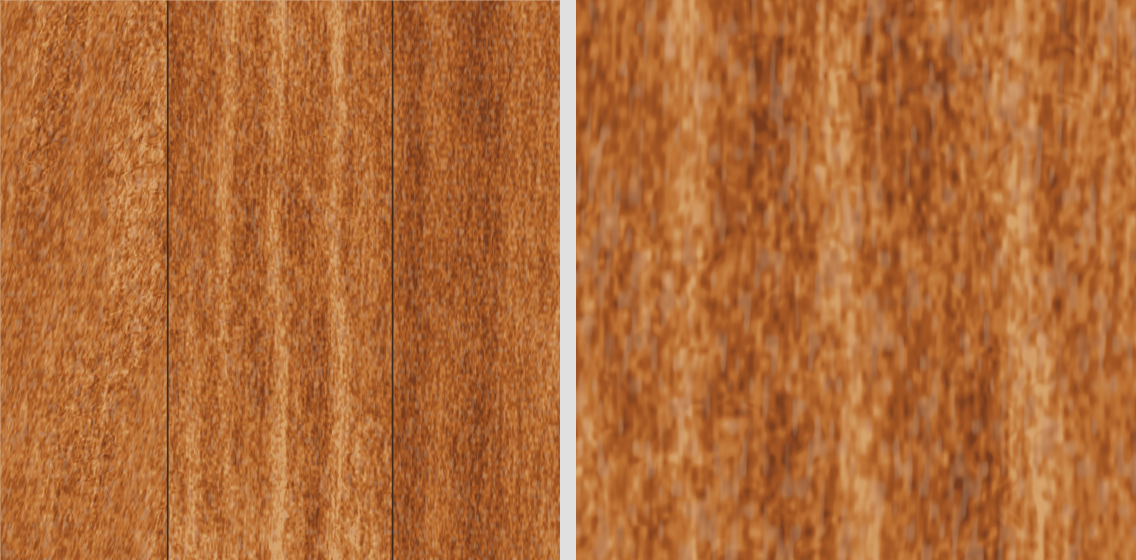
Left, the full canvas; right, a detail of the centre.
Reproduce this texture procedurally as a Shadertoy shader.

```glsl
// Three upright hardwood planks divided by thin dark seams.
// Stretched value noise gives fibres, grit and curly figure; each plank has its
// own lean and tone, with pale streaks in the middle and dark bands on the right.

const float SEAM_LEFT = 0.2995;
const float SEAM_RIGHT = 0.701;
const float SEAM_HALF_WIDTH = 0.0011;

const vec3 UMBER = vec3(0.47, 0.23, 0.11);
const vec3 RUSSET = vec3(0.64, 0.335, 0.135);
const vec3 AMBER = vec3(0.74, 0.44, 0.195);
const vec3 HONEY = vec3(0.84, 0.64, 0.42);
const vec3 PORE_GREY = vec3(0.74, 0.54, 0.40);
const vec3 SEAM_COLOR = vec3(0.20, 0.13, 0.09);
const vec3 EDGE_COLOR = vec3(0.82, 0.68, 0.54);

float hash(vec2 p) {
    return fract(sin(dot(p, vec2(127.1, 311.7))) * 43758.5453);
}

float noise(vec2 p) {
    vec2 cell = floor(p), f = fract(p);
    f = f * f * (3.0 - 2.0 * f);
    float low = mix(hash(cell), hash(cell + vec2(1, 0)), f.x);
    float high = mix(hash(cell + vec2(0, 1)), hash(cell + vec2(1, 1)), f.x);
    return mix(low, high, f.y);
}

// Signed layered noise, roughly -0.5 to 0.5
float fbm(vec2 p) {
    float sum = 0.0, amplitude = 0.5;
    for (int i = 0; i < 4; i++) {
        sum += amplitude * (noise(p) - 0.5);
        p = p * 2.03 + 17.3;
        amplitude *= 0.55;
    }
    return sum;
}

// Soft vertical band, with separate widths on its left and right flanks
float band(float x, float center, float leftWidth, float rightWidth) {
    float d = x - center;
    d /= d < 0.0 ? leftWidth : rightWidth;
    return exp(-d * d);
}

// Wavering pale streaks, strongest near the bottom
float paleStreaks(vec2 p) {
    float sum = 0.0;
    for (int i = 0; i < 4; i++) {
        float k = float(i);
        float center = 0.352 + 0.05 * k + 0.0115 * k * k;
        center += 0.022 * (noise(vec2(k * 7.0, p.y * 3.5)) - 0.5);
        float strength = 0.55 + 0.5 * noise(vec2(k * 5.0 + 2.0, p.y * 4.0));
        strength *= i == 0 ? smoothstep(0.6, 0.2, p.y) : 1.0;
        sum += strength * band(p.x, center, 0.019, 0.009);
    }
    float x = p.x + 0.012 * noise(vec2(3.0, p.y * 5.0));
    float fine = smoothstep(0.5, 0.9, noise(vec2(x * 75.0, p.y * 3.0)));
    return sum + 0.9 * fine * smoothstep(0.45, 0.05, p.y);
}

// Broad dark heartwood bands
float darkBands(vec2 p) {
    float x = p.x + 0.02 * (noise(vec2(9.0, p.y * 4.0)) - 0.5);
    float upper = band(x, 0.735, 0.035, 0.022) * (0.35 + 0.65 * p.y);
    return upper + 0.85 * band(x, 0.855, 0.075, 0.04);
}

vec3 woodRamp(float t) {
    vec3 color = mix(UMBER, RUSSET, smoothstep(-0.1, 0.36, t));
    color = mix(color, AMBER, smoothstep(0.3, 0.62, t));
    return mix(color, HONEY, smoothstep(0.54, 1.1, t));
}

vec3 plankColor(vec2 p, float plank) {
    // Leaning, gently warped grain coordinates
    float lean = plank == 0.0 ? 0.2 : 0.015;
    float curl = plank == 0.0 ? 1.0 : (plank == 1.0 ? 0.6 : 0.3);
    vec2 g = vec2(p.x - lean * p.y, p.y) + plank * vec2(3.7, 5.1);
    g.x += 0.016 * fbm(vec2(g.x * 9.0, g.y * 4.0));

    // Fibres from broad to hair thin, then short flecks and fine grit
    float broad = fbm(vec2(g.x * 15.0, g.y * 1.6));
    float fibres = fbm(vec2(g.x * 85.0, g.y * 10.0));
    float flecks = noise(vec2(g.x * 230.0, g.y * 65.0)) - 0.5;
    float grit = noise(vec2(g.x * 340.0 + 7.0, g.y * 140.0)) - 0.5;

    // Curly figure in patches
    vec2 c = g + 0.012 * vec2(noise(g * 60.0), noise(g * 60.0 + 31.0));
    float figure = noise(c * vec2(230.0, 170.0)) - 0.5;
    figure *= curl * smoothstep(0.2, 0.65, noise(g * vec2(14.0, 4.0)));

    float tone = plank == 2.0 ? 0.56 : 0.575;
    tone += 0.50 * broad + 0.44 * fibres + 0.46 * flecks + 0.42 * grit + 0.55 * figure;
    if (plank == 1.0) tone += 0.38 * paleStreaks(p) - 0.07;
    if (plank == 2.0) tone -= 0.38 * darkBands(p);
    vec3 color = woodRamp(tone);

    // Small greyish glints, shaded along with the wood around them
    float glint = noise(vec2(g.x * 250.0 + 80.0, g.y * 80.0));
    vec3 glintColor = PORE_GREY * (0.84 + 0.26 * clamp(tone, 0.0, 1.0));
    return mix(color, glintColor, 0.6 * smoothstep(0.52, 0.9, glint));
}

float lineMask(float d, float halfWidth, float pixel) {
    return 1.0 - smoothstep(halfWidth - 0.5 * pixel, halfWidth + pixel, abs(d));
}

void mainImage(out vec4 fragColor, in vec2 fragCoord) {
    vec2 p = fragCoord / iResolution.xy;
    vec2 pixel = 1.0 / iResolution.xy;
    float plank = step(SEAM_LEFT, p.x) + step(SEAM_RIGHT, p.x);
    vec3 color = plankColor(p, plank);

    // Seams, then the pale hairline on the outer left and top edges
    float seam = max(lineMask(p.x - SEAM_LEFT, SEAM_HALF_WIDTH, pixel.x),
                     lineMask(p.x - SEAM_RIGHT, SEAM_HALF_WIDTH, pixel.x));
    float edge = max(lineMask(p.x, 0.001, pixel.x), lineMask(1.0 - p.y, 0.001, pixel.y));
    color = mix(color, SEAM_COLOR, 0.9 * seam);
    fragColor = vec4(mix(color, EDGE_COLOR, 0.6 * edge), 1.0);
}
```
